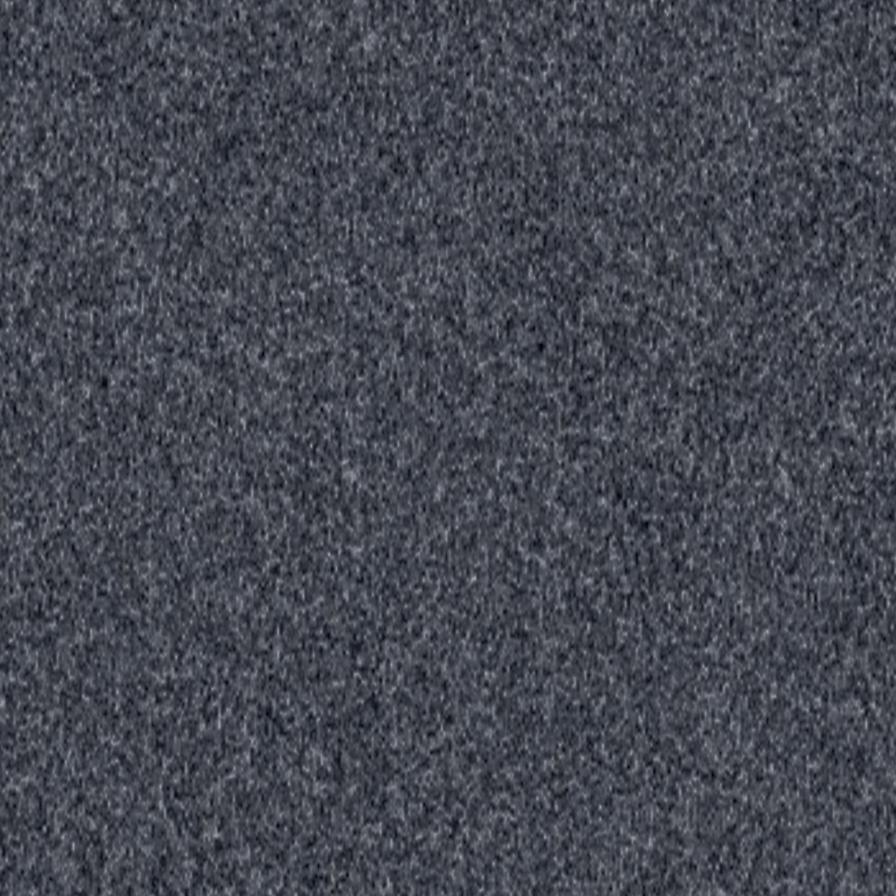
Write a WebGL 2 fragment shader that draws this texture.

```glsl
#version 300 es
precision highp float;
// Dense slate-grey carpet: fine upright tufts, finer fibres and faint mottling.

uniform vec2 u_resolution;
out vec4 fragColor;

const vec3  BASE_COLOR    = vec3(0.270, 0.283, 0.318);
const vec3  WARM_SHIFT    = vec3(0.012, 0.002, -0.012);
const vec2  TUFT_CELLS    = vec2(245.0, 142.0);  // cells across the canvas
const vec2  FIBRE_CELLS   = vec2(350.0, 225.0);
const vec2  CLUSTER_CELLS = vec2(75.0, 52.0);
const vec2  MOTTLE_CELLS  = vec2(13.0, 10.0);
const vec2  RIB_CELLS     = vec2(110.0, 9.0);
const vec2  HUE_CELLS     = vec2(48.0, 36.0);
const float TUFT_GAIN     = 0.285;
const float FIBRE_GAIN    = 0.170;
const float CLUSTER_GAIN  = 0.010;
const float MOTTLE_GAIN   = 0.018;
const float RIB_GAIN      = 0.014;
const float WANDER        = 0.0015;  // sideways drift of the tuft columns
const float HIGHLIGHT     = 0.9;     // lifts bright tips above the mean
const float TONE_VARIANCE = 0.0048;
const float CORE          = 0.86;    // contrast near the mean tone
const float TAILS         = 11.0;    // extra contrast of tips and gaps

// Integer hash of a cell, uniform in 0..1.
float hash(ivec2 cell, uint seed) {
    uvec2 q = uvec2(cell) * uvec2(1597u, 3571u) + seed * 7919u;
    uint h = (q.x ^ (q.y << 16)) * 747796405u + q.y;
    h = ((h >> ((h >> 28) + 4u)) ^ h) * 277803737u;
    h = (h >> 22) ^ h;
    return float(h >> 8) / 16777216.0;
}

// Smooth 1D noise along one column, slid by a random height.
float columnNoise(int column, float y, uint seed) {
    y += hash(ivec2(column, 9001), seed);
    float row = floor(y);
    float blend = smoothstep(0.0, 1.0, y - row);
    return mix(hash(ivec2(column, int(row)), seed),
               hash(ivec2(column, int(row) + 1), seed), blend);
}

// Signed noise of staggered columns, so that no rows line up.
float strandNoise(vec2 p, uint seed) {
    float column = floor(p.x);
    float blend = smoothstep(0.0, 1.0, p.x - column);
    return mix(columnNoise(int(column), p.y, seed),
               columnNoise(int(column) + 1, p.y, seed), blend) - 0.5;
}

void main() {
    vec2 uv = gl_FragCoord.xy / u_resolution.y;

    // Let the columns wander a little
    vec2 pile = uv + vec2(WANDER * strandNoise(uv * 34.0, 1u), 0.0);

    // Tufts and fibres carry most of the contrast
    float tone = TUFT_GAIN * strandNoise(pile * TUFT_CELLS, 2u);
    tone += FIBRE_GAIN * strandNoise(pile * FIBRE_CELLS + 0.37, 3u);

    // Weak clusters, broad mottling and long upright ribs
    tone += CLUSTER_GAIN * strandNoise(uv * CLUSTER_CELLS, 4u);
    tone += MOTTLE_GAIN * strandNoise(uv * MOTTLE_CELLS, 5u);
    tone += RIB_GAIN * strandNoise(pile * RIB_CELLS, 6u);

    // Calm middle tones, with brighter tips and deep gaps
    float square = tone * tone;
    tone = tone * (CORE + TAILS * square) + HIGHLIGHT * (square - TONE_VARIANCE);

    vec3 color = BASE_COLOR + tone + WARM_SHIFT * strandNoise(uv * HUE_CELLS, 7u);
    fragColor = vec4(clamp(color, 0.0, 1.0), 1.0);
}
```
